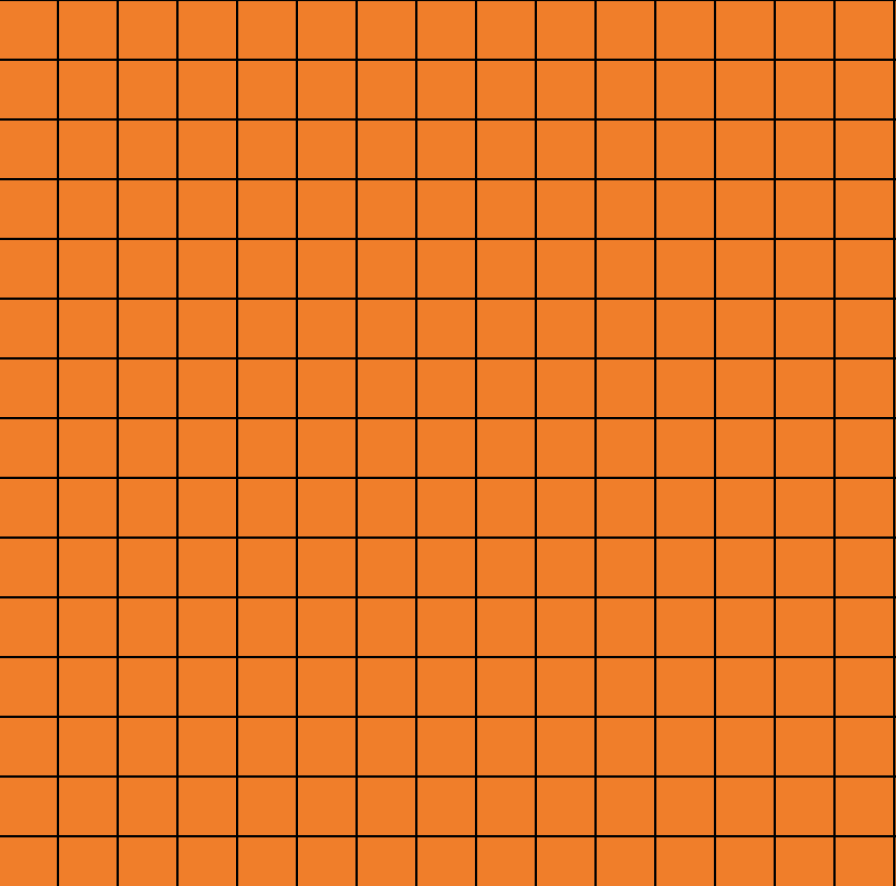
A WebGL 2 fragment shader for this pattern:

```glsl
#version 300 es
precision highp float;
// Square grid of thin black lines on a flat orange ground.

uniform vec2 u_resolution;
out vec4 fragColor;

const vec3 ORANGE = vec3(0.941, 0.494, 0.165);
const vec3 BLACK = vec3(0.0);

const float CELLS_ACROSS = 15.0;
const float LINE_WIDTH = 0.038;             // in cells
const vec2 GRID_OFFSET = vec2(0.97, 0.0);   // in cells, from the top left

// Distance on each axis to the nearest grid line, in cells.
vec2 gridDistance(vec2 p) {
    return abs(fract(p + 0.5) - 0.5);
}

// Share of a pixel covered by a line of the given width, on each axis.
vec2 lineCoverage(vec2 dist, float width, float pixel) {
    vec2 edge = 0.5 + (0.5 * width - dist) / pixel;
    return clamp(edge, 0.0, min(1.0, width / pixel));
}

void main() {
    // Cell units keep the squares square; rows hang from the top edge.
    float pixel = CELLS_ACROSS / u_resolution.x;
    vec2 fromTopLeft = vec2(gl_FragCoord.x, u_resolution.y - gl_FragCoord.y);
    vec2 p = fromTopLeft * pixel - GRID_OFFSET;

    // Combine both line directions without darkening twice at crossings.
    vec2 cover = lineCoverage(gridDistance(p), LINE_WIDTH, pixel);
    float ink = 1.0 - (1.0 - cover.x) * (1.0 - cover.y);

    fragColor = vec4(mix(ORANGE, BLACK, ink), 1.0);
}
```
